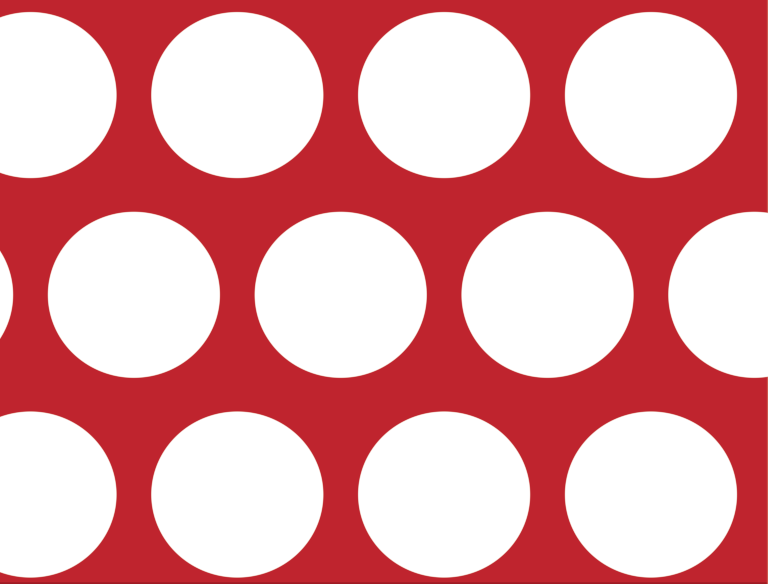
A WebGL 2 fragment shader for this pattern:

```glsl
#version 300 es
precision highp float;
// Staggered rows of large white, slightly wide dots on a red ground.
// The canvas is folded into cells, every other row is shifted by half a cell,
// and each cell holds one ellipse drawn from an approximate distance.

uniform vec2 u_resolution;
out vec4 fragColor;

const vec3 GROUND_RED = vec3(0.75, 0.14, 0.18);
const vec3 DOT_WHITE  = vec3(1.0);
const vec3 RIM_TAN    = vec3(0.89, 0.69, 0.63);
const vec3 EDGE_PINK  = vec3(0.80, 0.34, 0.30);
const vec3 EDGE_DARK  = vec3(0.62, 0.11, 0.14);

// Lattice and dot sizes as fractions of the canvas width and height
const vec2 FIRST_CENTER = vec2(0.0397, 0.1532);
const vec2 PITCH        = vec2(0.2693, 0.3420);
const vec2 DOT_RADII    = vec2(0.1123, 0.1425);
const vec2 EDGE_WIDTH   = vec2(0.0016, 0.0028);

// Offset from the nearest dot center, odd rows shifted by half a cell
vec2 staggeredCell(vec2 uv, vec2 firstCenter, vec2 pitch) {
    vec2 cell = (uv - firstCenter) / pitch;
    float row = floor(cell.y + 0.5);
    cell.x -= 0.5 * mod(row, 2.0);
    return (fract(cell + 0.5) - 0.5) * pitch;
}

// Approximate signed distance to an ellipse, negative inside
float ellipseDistance(vec2 p, vec2 radii) {
    float k = length(p / radii);
    float slope = length(p / (radii * radii));
    return k * (k - 1.0) / max(slope, 1e-4);
}

// Smooth coverage of the region where the distance is negative
float coverage(float distance, float softness) {
    return 1.0 - smoothstep(-softness, softness, distance);
}

void main() {
    vec2 uv = gl_FragCoord.xy / u_resolution;
    vec2 toHeightUnits = vec2(u_resolution.x / u_resolution.y, 1.0);
    vec2 pixel = 1.0 / u_resolution;

    // Red ground with thin trim lines along the right and bottom edges
    float rightTrim = coverage(1.0 - uv.x - EDGE_WIDTH.x, 0.5 * pixel.x);
    float bottomTrim = coverage(uv.y - EDGE_WIDTH.y, 0.5 * pixel.y);
    vec3 color = mix(GROUND_RED, EDGE_DARK, bottomTrim);
    color = mix(color, EDGE_PINK, rightTrim);

    // White dots with a hairline warm rim
    vec2 offset = staggeredCell(uv, FIRST_CENTER, PITCH);
    float d = ellipseDistance(offset * toHeightUnits, DOT_RADII * toHeightUnits);
    float softness = 0.7 * pixel.y;
    color = mix(color, RIM_TAN, coverage(d, softness));
    color = mix(color, DOT_WHITE, coverage(d + 0.0008, softness));

    fragColor = vec4(color, 1.0);
}
```
